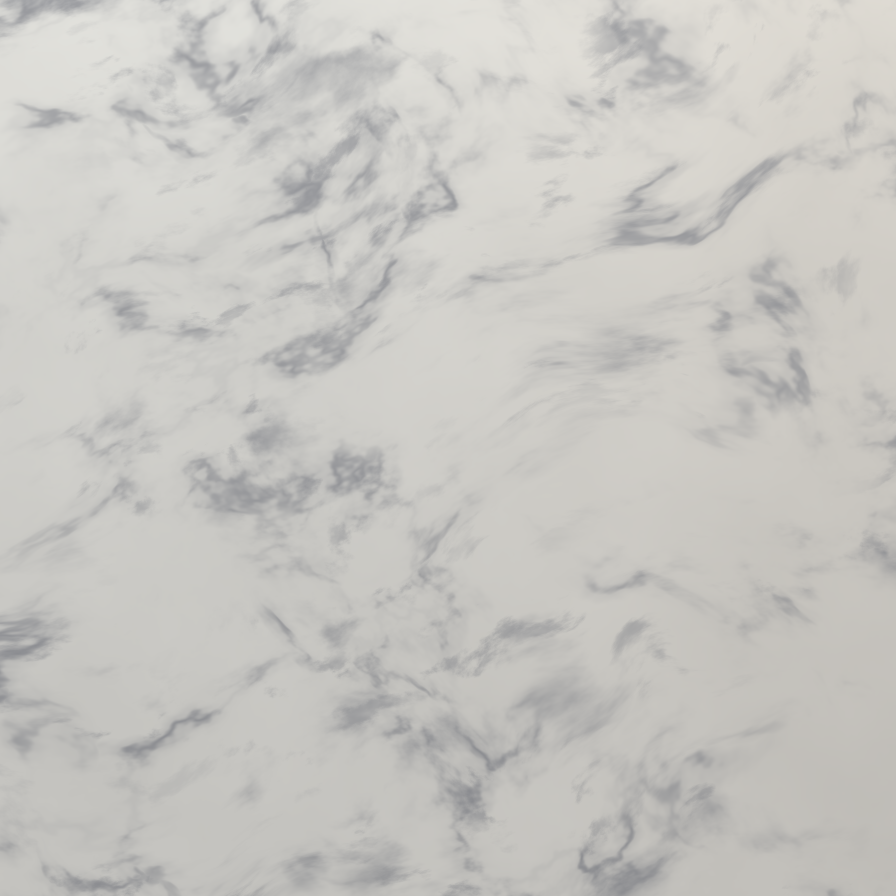
A WebGL 1 fragment shader for this texture:

```glsl
precision highp float;
// Pale polished marble: a soft light gradient over warm white stone, crossed by
// ragged blue-grey veins, smudges and small flecks. Veins are the zero lines of
// domain-warped gradient noise, gated by low-frequency masks.
uniform vec2 u_resolution;

#define VEIN_WIDTH 0.085
#define VEIN_STRENGTH 0.78
#define SMUDGE_STRENGTH 0.55
#define FLECK_STRENGTH 0.50
#define WARP 0.11
#define MOTTLE 0.014
#define STREAK_ANGLE 0.38
#define CROSS_ANGLE -0.70
#define STONE_LIGHT vec3(0.884, 0.882, 0.862)
#define STONE_SHADE vec3(0.768, 0.764, 0.748)
#define WARM_TINT vec3(0.004, -0.008, -0.018)
#define VEIN_COLOR vec3(0.490, 0.497, 0.520)

vec2 hashDirection(vec2 cell) {
  vec3 h = fract(cell.xyx * vec3(0.1031, 0.1030, 0.0973));
  h += dot(h, h.yzx + 33.33);
  float angle = 6.2832 * fract((h.x + h.y) * h.z);
  return vec2(cos(angle), sin(angle));
}

float gradientNoise(vec2 p) {
  vec2 i = floor(p), f = fract(p);
  vec2 u = f * f * f * (f * (f * 6.0 - 15.0) + 10.0);
  vec2 e = vec2(1.0, 0.0);
  float a = dot(hashDirection(i), f);
  float b = dot(hashDirection(i + e.xy), f - e.xy);
  float c = dot(hashDirection(i + e.yx), f - e.yx);
  float d = dot(hashDirection(i + e.xx), f - e.xx);
  return mix(mix(a, b, u.x), mix(c, d, u.x), u.y);
}

// Octaves keep their direction, so stretched noise stays streaky
float fbm(vec2 p) {
  float sum = 0.0, amplitude = 1.0;
  for (int i = 0; i < 6; i++) {
    sum += amplitude * gradientNoise(p);
    p = p * 2.03 + vec2(17.3, 9.1);
    amplitude *= 0.54;
  }
  return sum;
}

// Smooth displacement that curves the pattern without smearing its detail
vec2 bendAt(vec2 p) {
  vec2 broad = vec2(gradientNoise(p * 2.7 + 3.1), gradientNoise(p * 2.7 + 41.7));
  vec2 small = vec2(gradientNoise(p * 8.3 + 9.6), gradientNoise(p * 8.3 + 27.2));
  return broad + 0.22 * small;
}

// Coordinates along and across a direction, compressed across it
vec2 alongDirection(vec2 p, float angle, float stretch) {
  float c = cos(angle), s = sin(angle);
  return vec2(c * p.x + s * p.y, (c * p.y - s * p.x) * stretch);
}

// Ragged line with a soft halo where the noise crosses zero
float vein(vec2 p, float width) {
  float d = abs(fbm(p));
  float core = 1.0 - smoothstep(0.0, width, d);
  float halo = 1.0 - smoothstep(0.0, width * 3.0, d);
  return 0.65 * core + 0.35 * halo;
}

void main() {
  vec2 uv = gl_FragCoord.xy / u_resolution;
  vec2 p = gl_FragCoord.xy / min(u_resolution.x, u_resolution.y);

  vec2 warped = p + WARP * bendAt(p);
  vec2 streak = alongDirection(warped, STREAK_ANGLE, 1.9);
  vec2 crossing = alongDirection(warped, CROSS_ANGLE, 1.5);

  // Zones where veins gather, and gaps that break them up
  float zone = smoothstep(-0.22, 0.28, fbm(streak * 2.1 + 8.4));
  float crossZone = smoothstep(-0.05, 0.38, fbm(crossing * 2.4 + 61.2));
  float gaps = smoothstep(-0.25, 0.30, fbm(streak * 6.5 + 23.9));

  // Veins along the two directions
  float lines = vein(streak * 2.5 + 5.7, VEIN_WIDTH) * zone;
  lines = max(lines, 0.85 * vein(crossing * 2.9 + 31.5, VEIN_WIDTH) * crossZone);
  lines *= 0.15 + 0.85 * gaps;

  // Cloudy smudges with mottled insides, and scattered small flecks
  float gathered = max(zone, crossZone);
  float grain = fbm(streak * 13.0 + 52.8);
  float smudge = smoothstep(0.15, 0.65, fbm(streak * 4.6 + 12.6)) * gathered;
  smudge *= clamp(0.75 + 0.8 * grain, 0.0, 1.0);
  float flecks = smoothstep(0.20, 0.65, grain) * gathered * (0.3 + 0.7 * gaps);
  float clear = (1.0 - VEIN_STRENGTH * lines) * (1.0 - SMUDGE_STRENGTH * smudge);
  clear *= 1.0 - FLECK_STRENGTH * flecks;

  // Stone lit from the top, slightly warmer toward the right
  vec3 color = mix(STONE_SHADE, STONE_LIGHT, pow(uv.y, 1.6));
  color += WARM_TINT * smoothstep(0.2, 1.0, uv.x) * (0.4 + 0.6 * uv.y);
  color -= 0.018 * smoothstep(0.6, 1.0, uv.x);
  color += MOTTLE * fbm(p * 5.0 + 77.0);
  color = mix(VEIN_COLOR + 0.06 * uv.y, color, max(clear, 0.12));
  gl_FragColor = vec4(color, 1.0);
}
```
